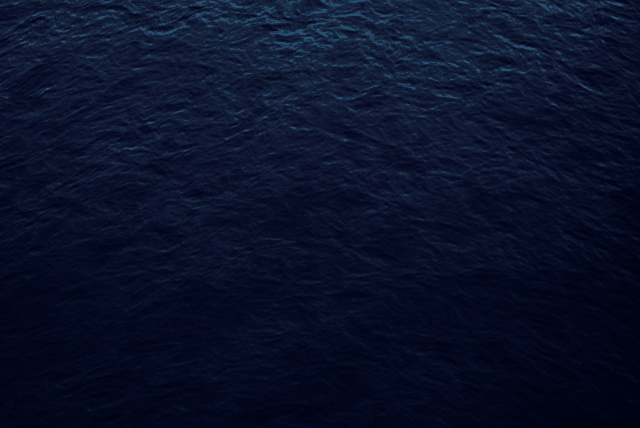
This texture is drawn by a WebGL 2 fragment shader. Its source:

```glsl
#version 300 es
precision highp float;

uniform vec2 u_resolution;
out vec4 outColor;

// Integer hash giving a gradient in [-1, 1]
vec2 hashGradient(ivec2 cell) {
  uvec2 q = uvec2(cell + 4096) * uvec2(1597u, 3812u);
  uint n = (q.x ^ (q.y + 977u)) * 74513u;
  n = (n ^ (n >> 15)) * 48271u;
  n ^= n >> 13;
  return vec2(n & 1023u, (n >> 10) & 1023u) / 511.5 - 1.0;
}

float gradientNoise(vec2 p) {
  ivec2 i = ivec2(floor(p));
  vec2 f = fract(p);
  vec2 u = f * f * f * (f * (f * 6.0 - 15.0) + 10.0);
  float a = dot(hashGradient(i), f);
  float b = dot(hashGradient(i + ivec2(1, 0)), f - vec2(1, 0));
  float c = dot(hashGradient(i + ivec2(0, 1)), f - vec2(0, 1));
  float d = dot(hashGradient(i + ivec2(1, 1)), f - vec2(1, 1));
  return mix(mix(a, b, u.x), mix(c, d, u.x), u.y);
}

mat2 rotate(float angle) {
  float c = cos(angle), s = sin(angle);
  return mat2(c, s, -s, c);
}

// Screen position to water plane: distant rows shrink, crests fan outwards
vec2 toWater(vec2 p) {
  float x = p.x - 0.75;
  return vec2(x * (1.0 + 0.25 * p.y), p.y * (1.0 + 0.25 * p.y) + 0.28 * x * x);
}

// Sharp-crested octaves, each turned against the one before
float waveHeight(vec2 water) {
  vec2 p = water * vec2(8.0, 16.0);
  p += 0.4 * vec2(gradientNoise(p * 0.7 + 31.0), gradientNoise(p * 0.8 + 57.0));
  float height = 0.0, amplitude = 0.35, turn = 0.6;
  for (int i = 0; i < 5; i++) {
    float n = gradientNoise(p);
    float ridge = max(1.0 - 2.0 * abs(n), 0.0);
    height += amplitude * mix(0.4 + n, ridge * ridge, 0.5);
    p = rotate(turn) * p * 1.85 + 17.3;
    turn = -turn * 0.95;
    amplitude *= 0.73;
  }
  return height;
}

// Night-blue ramp, one step per unit of tone
vec3 seaColor(float tone) {
  vec3 ramp[6] = vec3[6](
    vec3(0.0, 0.01, 0.075), vec3(0.01, 0.03, 0.12), vec3(0.04, 0.06, 0.16),
    vec3(0.07, 0.11, 0.21), vec3(0.10, 0.17, 0.28), vec3(0.15, 0.31, 0.43));
  vec3 color = ramp[0];
  for (int i = 1; i < 6; i++) {
    color = mix(color, ramp[i], clamp(tone - float(i - 1), 0.0, 1.0));
  }
  return color;
}

void main() {
  vec2 p = gl_FragCoord.xy / u_resolution.y;
  p.x += 0.75 - 0.5 * u_resolution.x / u_resolution.y;
  vec2 water = toWater(p);

  // Wave relief, lit from the far side
  float height = waveHeight(water);
  float relief = height - waveHeight(toWater(p + vec2(0.002, 0.006)));
  float swell = gradientNoise(rotate(-0.25) * water * vec2(2.6, 6.0) + 8.0);

  // Sky light fades towards the viewer and the sides
  float side = (p.x - 0.72) / 0.78;
  float light = 0.74 + 2.4 * p.y - (side > 0.0 ? 1.2 : 0.6) * pow(abs(side), 3.0);
  light += 0.35 * exp(-7.0 * dot(p - vec2(0.9, 1.0), p - vec2(0.9, 1.0)));

  // Thin crests catch extra light
  float chop = 2.9 * (height - 0.46) + 5.2 * relief;
  chop += 0.22 * max(chop, 0.0) * max(chop, 0.0);
  float contrast = (0.48 + 0.72 * p.y) * (1.0 + 0.6 * swell);
  float tone = light + 0.6 * swell + contrast * chop;
  outColor = vec4(seaColor(tone), 1.0);
}
```
